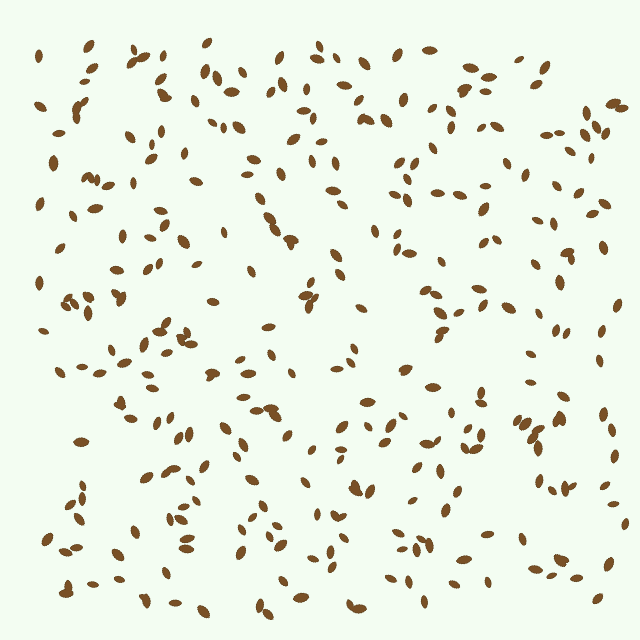
Write a WebGL 2 fragment shader that draws this pattern.

```glsl
#version 300 es
precision highp float;
// Small brown seeds scattered at random over a pale mint ground.

uniform vec2 u_resolution;
out vec4 outColor;

const vec3 GROUND = vec3(0.953, 0.992, 0.949);
const vec3 SEED = vec3(0.475, 0.314, 0.149);
const vec3 RIM = vec3(0.385, 0.265, 0.125);

const vec2 FIELD_MIN = vec2(0.060, 0.040);  // scattered area, in canvas units
const vec2 FIELD_MAX = vec2(0.978, 0.935);
const float CELLS = 16.0;                   // cells along each side of the field
const int SLOTS = 4;                        // possible seeds per cell
const float FILL_CHANCE = 0.33;             // share of slots that hold a seed

const vec2 HALF_LENGTH = vec2(0.0084, 0.0128); // smallest, largest
const vec2 ASPECT = vec2(0.50, 0.60);          // width over length
const float TAPER = 0.16;                      // narrowing towards the tips
const float TEETH = 18.0;                      // notches around the outline
const float TOOTH_DEPTH = 0.035;
const float RIM_WIDTH = 0.0013;
const float PI = 3.14159265;

float hash(vec2 p) {
    return fract(sin(dot(p, vec2(127.1, 311.7))) * 43758.5453);
}

// Approximate signed distance to a tapered, finely notched ellipse.
float seedDistance(vec2 p, vec2 radii) {
    float along = min(abs(p.x) / radii.x, 1.3);
    p.y /= 1.0 - TAPER * along * along;
    vec2 q = p / radii;
    float k = length(q);
    float slope = max(length(q / radii), 1e-4);
    float notch = TOOTH_DEPTH * sin(TEETH * atan(q.y, q.x + 1e-6));
    return k * (k - 1.0 - notch) / slope;
}

// Distance to the seed in one slot of a cell, or a large value if it is empty.
float slotDistance(vec2 p, vec2 cell, float slot) {
    vec2 seed = cell + vec2(slot * 37.0 + 5.3, slot * 19.0 + 2.7);
    if (hash(seed) > FILL_CHANCE) return 1.0;

    vec2 jitter = vec2(hash(seed + 11.3), hash(seed + 23.9));
    vec2 center = mix(FIELD_MIN, FIELD_MAX, (cell + jitter) / CELLS);
    float angle = PI * hash(seed + 41.7);
    float halfLength = mix(HALF_LENGTH.x, HALF_LENGTH.y, hash(seed + 59.1));
    float aspect = mix(ASPECT.x, ASPECT.y, hash(seed + 73.5));

    float c = cos(angle), s = sin(angle);
    vec2 local = mat2(c, -s, s, c) * (p - center);
    return seedDistance(local, halfLength * vec2(1.0, aspect));
}

// Nearest seed among the four cells around the point.
float scatterDistance(vec2 p) {
    vec2 grid = (p - FIELD_MIN) / (FIELD_MAX - FIELD_MIN) * CELLS;
    vec2 base = floor(grid - 0.5);
    float d = 1.0;
    for (int y = 0; y < 2; y++) {
        for (int x = 0; x < 2; x++) {
            vec2 cell = base + vec2(x, y);
            if (any(lessThan(cell, vec2(0.0))) ||
                any(greaterThanEqual(cell, vec2(CELLS)))) continue;
            for (int i = 0; i < SLOTS; i++) {
                d = min(d, slotDistance(p, cell, float(i)));
            }
        }
    }
    return d;
}

void main() {
    float side = min(u_resolution.x, u_resolution.y);
    vec2 p = gl_FragCoord.xy / side;
    float pixel = 1.0 / side;

    float d = scatterDistance(p);
    float cover = 1.0 - smoothstep(-0.6 * pixel, 0.6 * pixel, d);
    float rim = smoothstep(-RIM_WIDTH - 0.5 * pixel, -RIM_WIDTH + 0.5 * pixel, d);

    vec3 body = mix(SEED, RIM, rim);
    outColor = vec4(mix(GROUND, body, cover), 1.0);
}
```
